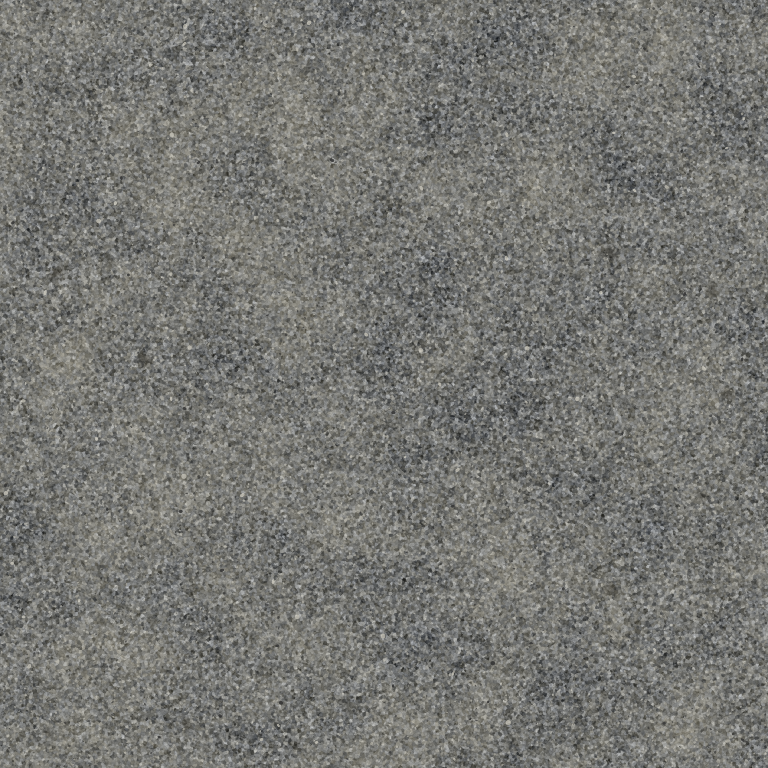
Give the GLSL for this texture, as a WebGL 2 fragment shader.

```glsl
#version 300 es
precision highp float;

uniform vec2 u_resolution;
out vec4 fragColor;

// Colours
const vec3 STONE = vec3(0.476, 0.477, 0.462);
const vec3 COOL_SHIFT = vec3(-0.012, -0.004, 0.016);
const vec3 PALE_CHIP = vec3(0.75, 0.74, 0.70);
const vec3 DARK_PIT = vec3(0.20, 0.20, 0.20);
const vec3 STAIN = vec3(0.26, 0.25, 0.22);

// Grain counts across the canvas, and their contrast
const float COARSE_COUNT = 235.0;
const float FINE_COUNT = 390.0;
const float COARSE_CONTRAST = 0.17;
const float FINE_CONTRAST = 0.15;
const float GAP_DEPTH = 0.035;

// Broad cloudy patches
const float PATCH_FREQUENCY = 15.0;
const float PATCH_CONTRAST = 0.023;
const int PATCH_LAYERS = 5;

vec3 hash3(vec2 p) {
    vec3 q = fract(p.xyx * vec3(0.1031, 0.1030, 0.0973));
    q += dot(q, q.yxz + 33.33);
    return fract((q.xxy + q.yzz) * q.zyx);
}

// Brightness and warmth of one grain, both centred on zero
vec2 grainTone(vec2 cell) {
    vec3 h = hash3(cell + 71.0);
    return vec2(h.x + h.y - 1.0, h.z - 0.5);
}

// Cellular grains: brightness, warmth and closeness to a gap
vec3 grains(vec2 uv, float count, float pixel) {
    vec2 p = uv * count;
    vec2 base = floor(p);
    vec2 nearCell = base, nextCell = base;
    float nearDist = 9.0, nextDist = 9.0;
    for (int y = -1; y <= 1; y++) {
        for (int x = -1; x <= 1; x++) {
            vec2 cell = base + vec2(x, y);
            float d = length(cell + hash3(cell).xy - p);
            if (d < nearDist) {
                nextDist = nearDist;
                nextCell = nearCell;
                nearDist = d;
                nearCell = cell;
            } else if (d < nextDist) {
                nextDist = d;
                nextCell = cell;
            }
        }
    }
    float inside = smoothstep(0.0, max(0.25, pixel * count), nextDist - nearDist);
    vec2 tone = mix(grainTone(nextCell), grainTone(nearCell), 0.5 + 0.5 * inside);
    return vec3(tone, 1.0 - inside);
}

// Scattered ovals: a share of the cells holds one each
float flecks(vec2 uv, float count, float share, float radius, float blur, float seed) {
    vec2 p = uv * count;
    vec2 cell = floor(p) + seed;
    vec3 place = hash3(cell);
    vec3 shape = hash3(cell + 37.0);
    vec2 d = (fract(p) - mix(vec2(0.27), vec2(0.73), place.xy)) / count;
    float angle = 6.2832 * shape.x;
    float c = cos(angle), s = sin(angle);
    d = mat2(c, s, -s, c) * d;
    d.y *= 1.0 + 0.8 * shape.y;
    float size = radius * mix(0.55, 1.0, shape.z);
    float cover = 1.0 - smoothstep(size - blur, size + blur, length(d));
    return cover * step(place.z, share);
}

// Layered, bent sines for the uneven clouding
float patches(vec2 uv) {
    vec2 p = uv * PATCH_FREQUENCY + 4.0;
    float sum = 0.0, weight = 1.0;
    for (int i = 0; i < PATCH_LAYERS; i++) {
        vec2 bent = p + 1.3 * sin(p.yx * vec2(0.83, 0.71) + float(i));
        sum += weight * sin(bent.x) * sin(bent.y);
        p = mat2(0.8, 0.6, -0.6, 0.8) * p * 1.73 + 2.7;
        weight *= 0.8;
    }
    return sum;
}

void main() {
    float side = min(u_resolution.x, u_resolution.y);
    vec2 uv = gl_FragCoord.xy / side;
    float pixel = 1.0 / side;
    float blur = max(0.0006, 0.6 * pixel);

    // Stone body: grains over clouding, calmer where it is paler
    vec3 coarse = grains(uv, COARSE_COUNT, pixel);
    vec3 fine = grains(uv + 3.0, FINE_COUNT, pixel);
    float cloud = patches(uv);
    float grit = COARSE_CONTRAST * coarse.x + FINE_CONTRAST * fine.x - GAP_DEPTH * coarse.z;
    grit *= 1.0 - 0.1 * clamp(cloud, -1.5, 1.5);
    vec3 color = STONE + grit + PATCH_CONTRAST * cloud;
    color += COOL_SHIFT * (1.6 * coarse.y - 0.35 * cloud);

    // Soft brownish stains, broken up by the grains
    float stain = flecks(uv, 7.0, 0.2, 0.009, 0.008, 11.0);
    color = mix(color, STAIN + 0.6 * grit, 0.6 * stain);

    // Small and large dark pits, then pale chips
    float pits = 0.65 * flecks(uv, 125.0, 0.06, 0.0018, blur, 200.0);
    pits = max(pits, 0.85 * flecks(uv, 40.0, 0.03, 0.0032, blur, 400.0));
    color = mix(color, DARK_PIT, pits);
    float chips = 0.65 * flecks(uv, 131.0, 0.08, 0.0018, blur, 600.0);
    chips = max(chips, 0.9 * flecks(uv, 43.0, 0.04, 0.0034, blur, 800.0));
    color = mix(color, PALE_CHIP + 0.3 * grit, chips);

    fragColor = vec4(clamp(color, 0.0, 1.0), 1.0);
}
```
